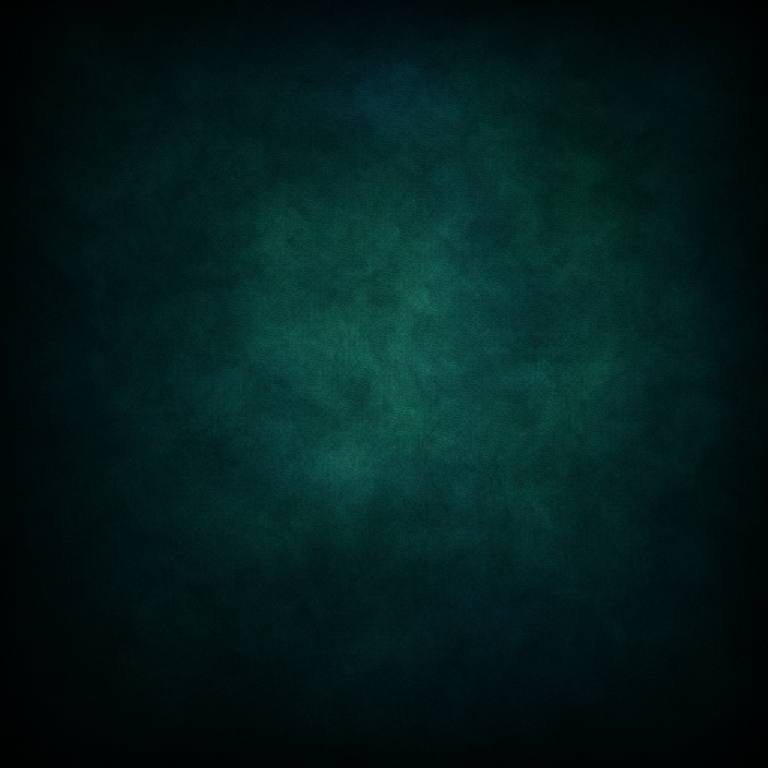
A Shadertoy shader for this background:

```glsl
float hash(vec2 p) {
    return fract(sin(dot(p, vec2(127.1, 311.7))) * 43758.5453);
}

float valueNoise(vec2 p) {
    vec2 cell = floor(p);
    vec2 f = fract(p);
    f = f * f * (3.0 - 2.0 * f);
    float low = mix(hash(cell), hash(cell + vec2(1.0, 0.0)), f.x);
    float high = mix(hash(cell + vec2(0.0, 1.0)), hash(cell + vec2(1.0, 1.0)), f.x);
    return mix(low, high, f.y);
}

// Layered noise, turned at each octave to hide the lattice
float fbm(vec2 p, int octaves, float roughness) {
    mat2 turn = mat2(0.8, 0.6, -0.6, 0.8);
    float sum = 0.0, weight = 0.5, total = 0.0;
    for (int i = 0; i < octaves; i++) {
        sum += weight * valueNoise(p);
        total += weight;
        weight *= roughness;
        p = turn * p * 2.03 + 17.3;
    }
    return sum / total;
}

// Soft round patch, 1 at its centre
float softSpot(vec2 p, vec2 center, vec2 size) {
    vec2 d = (p - center) / size;
    return exp(-dot(d, d));
}

// Broad central light with a long tail
float mainGlow(vec2 p, vec2 center, float radius) {
    return exp(-pow(length(p - center) / radius, 1.5));
}

float edgeShade(vec2 p, float width) {
    vec2 border = smoothstep(vec2(-0.12), vec2(width), min(p, 1.0 - p));
    return border.x * border.y;
}

// Large light and dark clouds, as a log exposure
float cloudExposure(vec2 p) {
    float light = 0.16 * softSpot(p, vec2(0.36, 0.675), vec2(0.05))
                + 0.16 * softSpot(p, vec2(0.455, 0.395), vec2(0.04))
                + 0.28 * softSpot(p, vec2(0.56, 0.855), vec2(0.08, 0.06))
                + 0.20 * softSpot(p, vec2(0.77, 0.73), vec2(0.06, 0.08))
                + 0.22 * softSpot(p, vec2(0.78, 0.49), vec2(0.07))
                + 0.12 * softSpot(p, vec2(0.57, 0.58), vec2(0.09, 0.11));
    float dark = 0.20 * softSpot(p, vec2(0.24, 0.61), vec2(0.08))
               + 0.28 * softSpot(p, vec2(0.55, 0.235), vec2(0.09, 0.05))
               + 0.15 * softSpot(p, vec2(0.40, 0.26), vec2(0.08, 0.06))
               + 0.22 * softSpot(p, vec2(0.86, 0.38), vec2(0.07))
               + 0.12 * softSpot(p, vec2(0.45, 0.80), vec2(0.07, 0.05))
               + 0.12 * softSpot(p, vec2(0.72, 0.60), vec2(0.05, 0.07));
    return light - dark;
}

// Short ragged creases along the middle level of the noise
float creases(vec2 p) {
    float line = 1.0 - smoothstep(0.0, 0.035, abs(fbm(p * 24.0, 5, 0.62) - 0.5));
    return line * smoothstep(0.5, 0.68, fbm(p * 16.0 + 31.0, 4, 0.6));
}

// Teal ramp: red rises late, blue falls behind green
vec3 tealRamp(float level) {
    return vec3(0.62 * level * level, level, level * (1.0 - 0.4 * level));
}

void mainImage(out vec4 fragColor, in vec2 fragCoord) {
    vec2 uv = fragCoord / iResolution.xy;

    // Light and vignette
    float level = 0.318 * mainGlow(uv, vec2(0.53, 0.555), 0.345);
    level = (level + 0.008) * edgeShade(uv, 0.13);

    // Mottled cloth
    vec2 warp = vec2(fbm(uv * 9.0, 4, 0.6), fbm(uv * 9.0 + 8.7, 4, 0.6)) - 0.5;
    float mottling = fbm(uv * 9.0 + warp * 0.8 + 3.1, 6, 0.65) - 0.5;
    float stains = fbm(uv * 30.0 + warp * 2.0 + 5.2, 5, 0.7) - 0.5;
    level *= exp(cloudExposure(uv) + 0.75 * mottling + 0.50 * stains);
    level *= 1.0 - 0.14 * creases(uv);

    // Fine grain and sparse pale specks
    float grain = hash(floor(uv * 512.0)) - 0.5;
    float specks = smoothstep(0.86, 0.97, valueNoise(uv * 230.0));
    level *= 1.0 + 0.19 * grain + 0.14 * specks;
    level += 0.006 * grain;

    // Blue and green drift
    float blueDrift = 0.16 * softSpot(uv, vec2(0.46, 0.94), vec2(0.16, 0.12))
                    + 0.16 * softSpot(uv, vec2(0.62, 0.16), vec2(0.14, 0.10))
                    + 0.08 * softSpot(uv, vec2(0.20, 0.47), vec2(0.13))
                    - 0.10 * softSpot(uv, vec2(0.77, 0.74), vec2(0.10))
                    - 0.06 * softSpot(uv, vec2(0.70, 0.38), vec2(0.08))
                    + 0.22 * (fbm(uv * 8.0 + 21.0, 4, 0.55) - 0.5);
    vec3 color = tealRamp(level);
    color.b *= 1.03 + blueDrift;
    color.g *= 1.0 - 0.25 * blueDrift;

    fragColor = vec4(clamp(color, 0.0, 1.0), 1.0);
}
```
